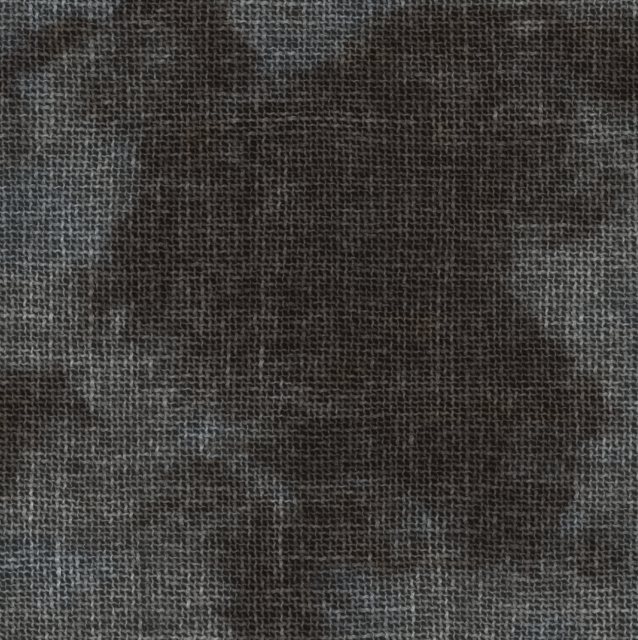
Write a Shadertoy shader that draws this texture.

```glsl
// Dark, stained burlap: an open plain weave of thin uneven threads over brown gaps.
// Sine-hash value noise varies each thread's width, path and brightness;
// warped fractal noise lays broad brown stains and blue-grey worn patches.

#define THREADS vec2(94.0, 98.0)
#define THREAD_HALF_WIDTH 0.205
#define THREAD_SOFTNESS 0.19
#define WAVE_DEPTH 0.27
#define SLUB_STRENGTH 0.34
#define FIBRE_GRAIN 0.50
#define STAIN_SCALE vec2(2.6, 3.4)
#define GAP_STAINED vec3(0.092, 0.076, 0.067)
#define GAP_CLEAN vec3(0.165, 0.163, 0.158)
#define THREAD_STAINED vec3(0.325, 0.305, 0.292)
#define THREAD_CLEAN vec3(0.505, 0.512, 0.505)
#define BLUE_TINT vec3(0.96, 1.00, 1.05)

const float PI = 3.14159;

float hash(vec2 p) {
    return fract(sin(dot(p, vec2(127.1, 311.7))) * 43758.547);
}

float noise(vec2 p) {
    vec2 i = floor(p);
    vec2 f = fract(p);
    f = f * f * (3.0 - 2.0 * f);
    float low = mix(hash(i), hash(i + vec2(1.0, 0.0)), f.x);
    float high = mix(hash(i + vec2(0.0, 1.0)), hash(i + vec2(1.0, 1.0)), f.x);
    return mix(low, high, f.y);
}

float fbm(vec2 p) {
    float sum = 0.0;
    float gain = 0.5;
    for (int i = 0; i < 5; i++) {
        sum += gain * noise(p);
        p = p * 2.03 + vec2(17.3, 9.1);
        gain *= 0.5;
    }
    return sum;
}

// Brightness of one thread: across is the offset from its axis in cells,
// along the distance down it, lift its height in the weave (-1 to 1).
float thread(float across, float along, float index, float lift, float pixel) {
    float row = index * 7.0;
    float wobble = 0.30 * (noise(vec2(row, along * 48.0)) - 0.5);
    float slub = pow(hash(vec2(index, 5.7)), 7.0)
               * smoothstep(0.25, 0.75, noise(vec2(row + 2.0, along * 7.0)));
    slub += 0.7 * smoothstep(0.86, 1.0, noise(vec2(row + 3.0, along * 16.0)));
    float halfWidth = THREAD_HALF_WIDTH + 0.10 * slub
                    + 0.20 * (noise(vec2(row + 4.0, along * 55.0)) - 0.5);
    float soft = max(THREAD_SOFTNESS, 0.9 * pixel);
    float cover = 1.0 - smoothstep(halfWidth - soft, halfWidth + soft, abs(across + wobble));
    float tone = 0.82 + 0.26 * hash(vec2(index, 2.3))
               + 0.38 * (noise(vec2(row + 5.0, along * 40.0)) - 0.5);
    return cover * (1.0 - WAVE_DEPTH + WAVE_DEPTH * lift) * (tone + SLUB_STRENGTH * slub);
}

float weave(vec2 uv, float pixel) {
    // Gentle drift keeps the rows from being perfectly straight
    vec2 drift = vec2(noise(uv * vec2(9.0, 6.0)), noise(uv * vec2(6.0, 9.0) + 31.0)) - 0.5;
    vec2 q = uv * THREADS + 0.8 * drift;
    vec2 cell = floor(q);
    vec2 f = fract(q) - 0.5;
    float over = 1.0 - 2.0 * mod(cell.x + cell.y, 2.0);
    vec2 lift = over * vec2(cos(PI * f.y), -cos(PI * f.x));
    // The twist of the yarn tilts each visible tick a little
    vec2 tilt = -0.08 * sin(2.0 * PI * f.yx);
    float warp = thread(f.x + tilt.x, uv.y, cell.x, lift.x, pixel);
    float weft = thread(f.y + tilt.y, uv.x, cell.y + 211.0, lift.y, pixel);
    return max(warp, weft * 0.94);
}

// 0 in brown stains, 1 on worn grey cloth; right of the middle is most stained
float cleanliness(vec2 uv) {
    vec2 p = uv * STAIN_SCALE;
    vec2 bend = vec2(fbm(p * 1.6 + 4.0), fbm(p * 1.6 + 23.0)) - 0.5;
    float field = fbm(p + 0.9 * bend + 11.0);
    field += 0.42 * (length((uv - vec2(0.57, 0.46)) * vec2(1.1, 0.9)) - 0.33);
    float broad = smoothstep(0.38, 0.64, field);
    float edge = smoothstep(0.475, 0.535, field);
    float blotch = smoothstep(0.55, 0.75, fbm(uv * vec2(11.0, 17.0) + 51.0));
    return clamp(0.55 * broad + 0.42 * edge + 0.28 * blotch, 0.0, 1.0);
}

void mainImage(out vec4 fragColor, in vec2 fragCoord) {
    vec2 uv = fragCoord / iResolution.y;
    float pixel = THREADS.y / iResolution.y;

    // Fibre grain roughens the thread tops; streaks brighten groups of threads
    float grain = noise(uv * 430.0) - 0.5;
    float streak = noise(uv * vec2(6.0, 42.0) + 7.0) + noise(uv * vec2(42.0, 6.0) + 61.0) - 1.0;
    float light = weave(uv, pixel) * (1.0 + FIBRE_GRAIN * grain + 0.22 * streak);

    // Cloth colours follow the stains
    float clean = cleanliness(uv);
    vec3 gap = mix(GAP_STAINED, GAP_CLEAN, clean) * (1.0 + 0.4 * grain);
    vec3 yarn = mix(THREAD_STAINED, THREAD_CLEAN, clean);
    vec3 color = mix(gap, yarn, light);

    // Faint blue and rust casts in scattered patches
    float blue = smoothstep(0.45, 0.72, fbm(uv * vec2(7.0, 10.0) + 73.0));
    float rust = smoothstep(0.52, 0.78, fbm(uv * vec2(9.0, 14.0) + 97.0));
    color *= mix(vec3(1.0), BLUE_TINT, blue * (0.35 + 0.65 * clean));
    color *= mix(vec3(1.0), vec3(1.02, 0.98, 0.92), rust * (1.0 - clean));
    fragColor = vec4(color, 1.0);
}
```
